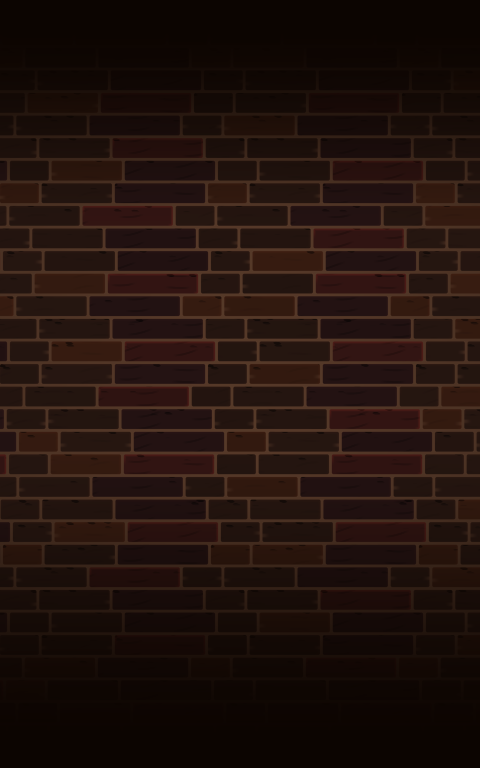
A WebGL 1 fragment shader for this texture:

```glsl
precision highp float;
// Dim brick wall: each course repeats a medium, long and short brick, slid by a per-course shift.
// Rounded boxes cut the mortar, staggered rhythms pick warm bricks, cellular noise chips the
// faces, and the light fades out toward the top and bottom.
uniform vec2 u_resolution;

const float COURSES = 34.0;        // courses over the canvas height
const float ASPECT = 0.625;        // wall width over height
const float PERIOD = 9.208;        // length of one brick trio, in course heights
const float MEDIUM_END = 3.24;
const float LONG_END = 7.365;
const float MORTAR = 0.125;
const float RHYTHM = 2.73;         // mean number of courses between warm bricks

const vec3 NIGHT = vec3(0.047, 0.018, 0.004);
const vec3 JOINT = vec3(0.335, 0.222, 0.158);
const vec3 UMBER = vec3(0.142, 0.083, 0.062);
const vec3 RUST = vec3(0.205, 0.104, 0.062);
const vec3 PLUM = vec3(0.135, 0.070, 0.070);
const vec3 OXBLOOD = vec3(0.190, 0.078, 0.070);

float hash(vec2 p) {
  return fract(sin(dot(p, vec2(41.3, 289.1))) * 4375.85);
}

// Distance to the nearest cell point; only some cells hold one
float sparseCells(vec2 p) {
  vec2 cell = floor(p);
  float nearest = 2.0;
  for (int j = -1; j <= 1; j++) {
    for (int i = -1; i <= 1; i++) {
      vec2 c = cell + vec2(float(i), float(j));
      vec2 center = c + 0.15 + 0.7 * vec2(hash(c), hash(c + 17.0));
      nearest = min(nearest, distance(p, center) + step(0.4, hash(c + 31.0)));
    }
  }
  return nearest;
}

float roundBox(vec2 p, vec2 halfSize, float radius) {
  vec2 q = abs(p) - halfSize + radius;
  return length(max(q, 0.0)) + min(max(q.x, q.y), 0.0) - radius;
}

// Component of v at a whole-number index, zero when out of range
float pick(vec4 v, float index) {
  return dot(v, step(abs(vec4(0.0, 1.0, 2.0, 3.0) - index), vec4(0.5)));
}

// Sliding of a course: four steps inside a group, plus a shift per group
float courseShift(float course) {
  float group = floor((course - 1.0) / 4.0);
  float inner = pick(vec4(0.0, 1.018, 1.56, 1.12), mod(course - 1.0, 4.0));
  return inner + pick(vec4(0.04, 0.66, 0.35, 0.66), group)
               + pick(vec4(1.06, 0.79, 0.66, 1.03), group - 4.0);
}

// One on the courses struck by a beat of the given spacing
float beat(float course, float phase, float spacing) {
  return 1.0 - step(1.0, mod(phase - course, spacing));
}

// One for the rust and oxblood bricks, by brick kind
float warmth(float kind, float course, float trio) {
  float mediumWarm = beat(course, 7.3 + 0.99 * trio, RHYTHM)
                   * (1.0 - beat(course, 10.5 - 2.0 * trio, 8.0 + 3.0 * trio));
  float longWarm = beat(course, 6.85 + 0.45 * trio, RHYTHM);
  float shortWarm = beat(course, 8.1 - 0.1 * trio, 2.0 * RHYTHM);
  return pick(vec4(mediumWarm, longWarm, shortWarm, 0.0), kind);
}

// Dark chips hanging from the top edge, faint grooves and pale side scuffs
vec3 wear(vec3 tint, vec2 p, vec2 halfSize, vec2 seed, float isLong) {
  float top = halfSize.y + p.y;
  float chip = sparseCells(vec2(p.x * 1.4 - p.y, p.y * 3.2) + seed * 7.0);
  float nearTop = 1.0 - smoothstep(0.12, 0.32, top);
  tint *= 1.0 - 0.5 * nearTop * (1.0 - smoothstep(0.16, 0.28, chip));
  float bend = p.y * 12.0 + p.x * 1.8 + 1.1 * sin(p.x * 2.3 + seed.x);
  float groove = smoothstep(0.7, 1.0, sin(bend + seed.y * 2.0));
  float patchy = smoothstep(0.0, 0.9, sin(p.x * 2.6 + seed.x * 5.0));
  tint *= 1.0 - (0.06 + 0.14 * isLong) * groove * patchy;
  float side = halfSize.x - abs(p.x);
  float scuff = (1.0 - smoothstep(0.0, 0.35, side)) * step(0.55, hash(seed + sign(p.x)));
  float stripe = 1.0 - smoothstep(0.02, 0.13, abs(p.y - 0.12 - 0.08 * sin(seed.x)));
  return mix(tint, JOINT, 0.4 * scuff * stripe * (1.0 - isLong));
}

void main() {
  vec2 uv = gl_FragCoord.xy / u_resolution;
  vec2 wall = vec2(uv.x * ASPECT, 1.0 - uv.y) * COURSES - vec2(0.0, 0.055);
  float blur = COURSES / u_resolution.y;

  // Locate the course, the trio and the brick inside it
  float course = floor(wall.y);
  float along = wall.x - courseShift(course);
  float trio = floor(along / PERIOD);
  along -= trio * PERIOD;
  float kind = step(MEDIUM_END, along) + step(LONG_END, along);
  float left = pick(vec4(0.0, MEDIUM_END, LONG_END, 0.0), kind);
  float right = pick(vec4(MEDIUM_END, LONG_END, PERIOD, 0.0), kind);
  vec2 p = vec2(along - 0.5 * (left + right), fract(wall.y) - 0.5);
  vec2 halfSize = 0.5 * vec2(right - left, 1.0) - 0.5 * MORTAR;
  vec2 seed = vec2(kind + 3.0 * mod(course, 4.0), mod(course, 5.0));

  // Brick face, with a glowing top and right rim on the warm ones
  float isLong = pick(vec4(0.0, 1.0, 0.0, 0.0), kind);
  float warm = warmth(kind, course, trio);
  vec3 tint = mix(mix(UMBER, RUST, warm), mix(PLUM, OXBLOOD, warm), isLong);
  tint *= 0.95 + 0.1 * hash(vec2(course, trio * 3.0 + kind));
  float edge = roundBox(p, halfSize, 0.08);
  vec3 face = wear(tint, p, halfSize, seed, isLong);
  float lit = max(1.0 - smoothstep(-0.4, 0.1, p.y), 1.0 - smoothstep(0.0, 0.25, halfSize.x - p.x));
  float rim = smoothstep(-0.13, -0.02, edge) * lit;
  face += tint * vec3(0.5, 0.3, 0.2) * rim * (0.25 + 0.75 * warm * isLong);

  // Mortar between the bricks
  vec3 joint = JOINT * (0.88 + 0.12 * sin(3.14159 * uv.x));
  float soft = max(0.5 * blur, 0.03);
  vec3 color = mix(face, joint, smoothstep(-soft, soft, edge));

  // Light pooled on the middle courses
  float light = smoothstep(1.0, 10.5, wall.y) * (1.0 - smoothstep(19.5, 33.0, wall.y));
  gl_FragColor = vec4(mix(NIGHT, color, light), 1.0);
}
```
